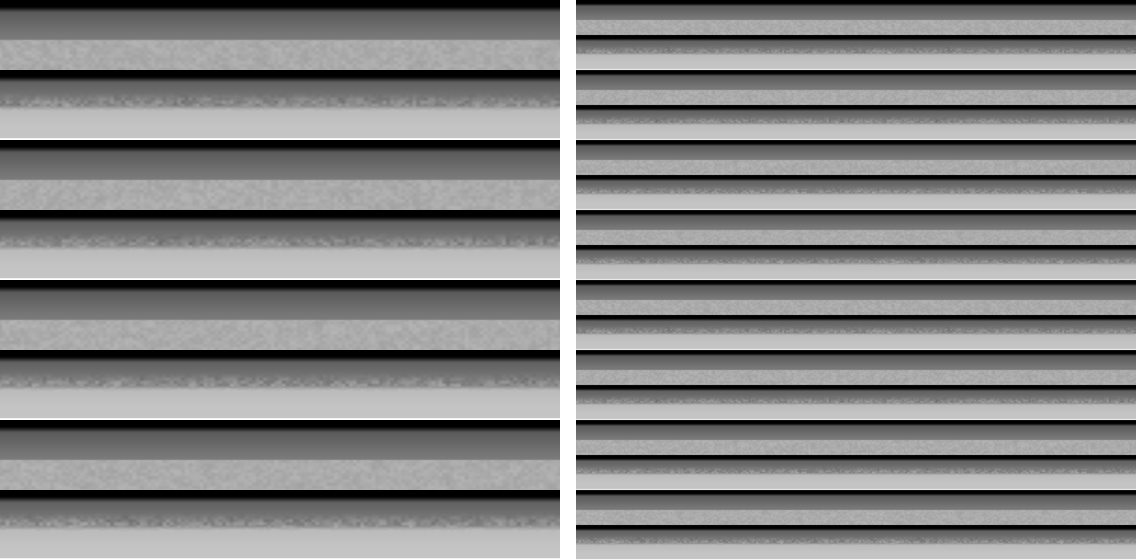
Left, the tile; right, the same tile 2 across and 2 down.
Give the GLSL for this pattern, as a WebGL 1 fragment shader.

```glsl
precision highp float;
// Horizontal grey slats in alternating plain and bright-lipped pairs, with deep shadows and fine grain.

uniform vec2 u_resolution;

const float SLATS = 8.0;      // two slats per repeat, four repeats down
const float FOLD = 0.57;      // where the shaded face meets the lit face
const float LIP = 0.024;      // height of the bright lower lip

float hash(vec2 p) {
  return fract(sin(dot(p, vec2(127.1, 311.7))) * 43758.5453);
}

// Value noise that wraps after a whole number of cells
float wrappedNoise(vec2 uv, vec2 cells) {
  vec2 p = uv * cells;
  vec2 i = floor(p);
  vec2 f = fract(p);
  f = f * f * (3.0 - 2.0 * f);
  vec2 a = mod(i, cells);
  vec2 b = mod(i + 1.0, cells);
  float low = mix(hash(a), hash(vec2(b.x, a.y)), f.x);
  float high = mix(hash(vec2(a.x, b.y)), hash(b), f.x);
  return mix(low, high, f.y);
}

// Fine and coarse speckle, centred on zero
float grain(vec2 uv) {
  float fine = wrappedNoise(uv, vec2(150.0, 170.0));
  float coarse = wrappedNoise(uv, vec2(67.0, 90.0));
  return 0.65 * fine + 0.35 * coarse - 0.5;
}

// Soft step that is never narrower than one pixel
float softStep(float edge, float width, float pixel, float t) {
  float h = 0.5 * max(width, pixel);
  return smoothstep(edge - h, edge + h, t);
}

// Shadow under the slat above, opening into the dark face
float shadedFace(float t, float nearGrey, float farGrey) {
  float face = mix(nearGrey, farGrey, smoothstep(0.08, FOLD + 0.08, t));
  return face * smoothstep(0.085, 0.19, t);
}

// Smooth dark face over a speckled lit face
float plainSlat(float t, float speckle, float pixel) {
  float dark = shadedFace(t, 0.345, 0.49);
  float lit = 0.67 + 0.09 * speckle;
  return mix(dark, lit, softStep(FOLD, 0.03, pixel, t));
}

// Dark face with a rough lower band, over a smooth lit face and a white lip
float lippedSlat(float t, float speckle, float pixel) {
  float rough = smoothstep(0.30, 0.50, t);
  float dark = shadedFace(t, 0.37, 0.53) + rough * (0.05 + 0.24 * speckle);
  float lit = mix(0.735, 0.77, smoothstep(FOLD, 0.85, t));
  float grey = mix(dark, lit, softStep(FOLD - 0.02 + 0.05 * speckle, 0.09, pixel, t));
  return mix(grey, 1.0, softStep(1.0 - LIP, 0.01, pixel, t));
}

void main() {
  vec2 uv = gl_FragCoord.xy / u_resolution;
  float row = (1.0 - uv.y) * SLATS;
  float t = fract(row);                      // 0 at the top of a slat, 1 at its foot
  float lipped = mod(floor(row), 2.0);
  float pixel = SLATS / u_resolution.y;

  float speckle = grain(uv);
  float grey = mix(plainSlat(t, speckle, pixel), lippedSlat(t, speckle, pixel), lipped);

  // Smooth the drop into the next shadow
  grey *= 1.0 - smoothstep(1.0 - 0.5 * pixel, 1.0, t);
  gl_FragColor = vec4(vec3(grey), 1.0);
}
```
